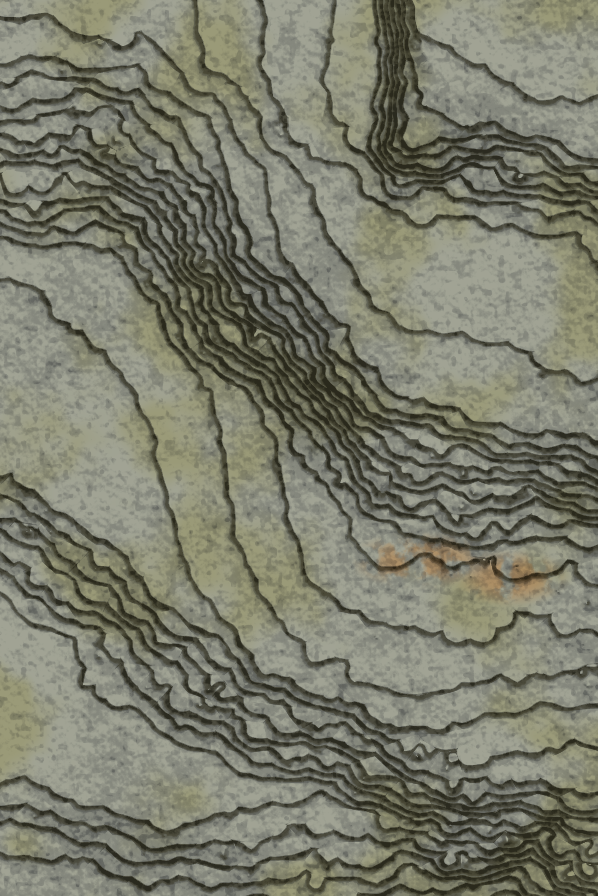
Reproduce this texture procedurally as a WebGL 1 fragment shader.

```glsl
precision highp float;
// Weathered limestone terraces: scalloped ledges crowding into steep bands between pale flats.
uniform vec2 u_resolution;

const vec3 CREVICE = vec3(0.17, 0.17, 0.135);
const vec3 SHADOW = vec3(0.30, 0.30, 0.26);
const vec3 SLATE = vec3(0.39, 0.40, 0.38);
const vec3 STONE = vec3(0.52, 0.53, 0.49);
const vec3 PALE = vec3(0.63, 0.64, 0.58);
const vec3 OLIVE = vec3(0.95, 0.93, 0.76);
const vec3 RUST = vec3(1.08, 0.88, 0.70);

vec2 hash2(vec2 cell) {
  vec3 k = fract(cell.xyx * vec3(0.1031, 0.1030, 0.0973));
  k += dot(k, k.yzx + 33.33);
  return fract((k.xx + k.yz) * k.zy);
}

float noise(vec2 p) {
  vec2 i = floor(p), f = fract(p);
  f = f * f * (3.0 - 2.0 * f);
  float low = mix(hash2(i).x, hash2(i + vec2(1.0, 0.0)).x, f.x);
  float high = mix(hash2(i + vec2(0.0, 1.0)).x, hash2(i + 1.0).x, f.x);
  return mix(low, high, f.y);
}

float fbm(vec2 p) {
  float sum = 0.0, amp = 0.5;
  for (int i = 0; i < 4; i++) {
    sum += amp * noise(p);
    p = mat2(1.6, 1.2, -1.2, 1.6) * p + 7.3;
    amp *= 0.5;
  }
  return sum / 0.9375;
}

// Distance to the nearest scattered cell centre.
float cellDistance(vec2 p) {
  vec2 i = floor(p), f = fract(p);
  float nearest = 4.0;
  for (int y = -1; y <= 1; y++) {
    for (int x = -1; x <= 1; x++) {
      vec2 o = vec2(float(x), float(y));
      vec2 d = o + hash2(i + o) - f;
      nearest = min(nearest, dot(d, d));
    }
  }
  return sqrt(nearest);
}

float ramp(float offset, float halfWidth) {
  return smoothstep(-halfWidth, halfWidth, offset);
}

// Terrace level: every whole number is one ledge.
float terraceLevel(vec2 p) {
  vec2 q = p;
  q += 0.09 * (vec2(noise(p * 5.0 + 3.0), noise(p * 5.0 + 41.0)) - 0.5);
  q.y -= 0.040 * (cellDistance(p * vec2(8.0, 10.0)) - 0.5);
  q.y -= 0.019 * (cellDistance(p * vec2(25.0, 31.0) + 5.0) - 0.5);
  q += 0.006 * (vec2(noise(p * 85.0), noise(p * 85.0 + 19.0)) - 0.5);

  float mainBand = 0.82 - 0.39 * smoothstep(0.08, 0.58, q.x);
  float upperBand = 1.15 - 0.30 * smoothstep(0.34, 0.50, q.x) - 0.4 * max(q.x - 0.45, 0.0);
  float lowerBand = 0.37 - 0.48 * q.x;
  float level = 3.0 * q.y + 1.2 * q.x;
  level += 10.0 * ramp(q.y - mainBand, 0.125);
  level += 6.0 * ramp(q.y - upperBand, 0.10);
  level += 6.0 * ramp(q.y - lowerBand, 0.085);
  level += 4.0 * ramp(q.y - 0.05, 0.10);
  level += 7.0 * smoothstep(0.15, 0.45, q.x) * (ramp(q.y - 0.19, 0.24) - 0.5);
  level += 2.0 * ramp(q.y + 0.25 * q.x - 0.95, 0.05);
  return level;
}

vec3 stoneColour(float tone) {
  vec3 c = mix(CREVICE, SHADOW, smoothstep(0.0, 0.25, tone));
  c = mix(c, SLATE, smoothstep(0.25, 0.48, tone));
  c = mix(c, STONE, smoothstep(0.48, 0.70, tone));
  return mix(c, PALE, smoothstep(0.70, 0.95, tone));
}

float patchMask(vec2 p, vec2 centre, vec2 radius) {
  return 1.0 - smoothstep(0.3, 1.0, length((p - centre) / radius));
}

void main() {
  vec2 p = gl_FragCoord.xy / u_resolution.y;
  float pixel = 1.0 / u_resolution.y;

  // Distances to the ledge above and the ledge below.
  float step1 = 0.0015;
  float level = terraceLevel(p);
  vec2 slope = vec2(terraceLevel(p + vec2(step1, 0.0)), terraceLevel(p + vec2(0.0, step1))) - level;
  float steepness = max(length(slope) / step1, 3.0);
  float above = (1.0 - fract(level)) / steepness;
  float below = fract(level) / steepness;

  // Ragged shadow under each ledge, with a soft outer fringe.
  float broad = fbm(p * 6.0 + 11.0);
  float rough = fbm(p * 60.0);
  float reach = 0.004 + 0.008 * rough;
  float shade = 1.0 - smoothstep(reach * 0.25, reach, above);
  shade = max(shade, 1.0 - smoothstep(0.0, 1.5 * pixel, below));
  float fringe = exp(-above / 0.011);
  float crowding = smoothstep(15.0, 85.0, steepness);

  // Fine grain lit from above, and small pits.
  float relief = fbm(p * 130.0) - fbm(p * 130.0 + vec2(0.15, 0.45));
  float grain = noise(p * 330.0) - 0.5;
  float pits = smoothstep(0.62, 0.85, noise(p * 150.0 + 8.0));
  float tone = 0.87 + 0.30 * (broad - 0.5) + 0.22 * (rough - 0.5);
  tone += 0.40 * relief + 0.13 * grain - 0.16 * pits;
  tone -= 0.50 * shade * (0.7 + 0.6 * rough) + 0.20 * fringe + 0.10 * crowding;
  vec3 colour = stoneColour(clamp(tone, 0.0, 1.0));

  // Mineral stains.
  float olive = smoothstep(0.48, 0.72, fbm(p * 9.0 + 27.0)) + 0.35 * shade;
  colour *= mix(vec3(1.0), OLIVE, clamp(olive, 0.0, 1.0) * 0.8);
  float rust = patchMask(p, vec2(0.47, 0.375), vec2(0.09, 0.035));
  rust = max(rust, patchMask(p, vec2(0.57, 0.355), vec2(0.07, 0.035)));
  colour *= mix(vec3(1.0), RUST, rust * smoothstep(0.3, 0.55, rough));
  gl_FragColor = vec4(colour, 1.0);
}
```
